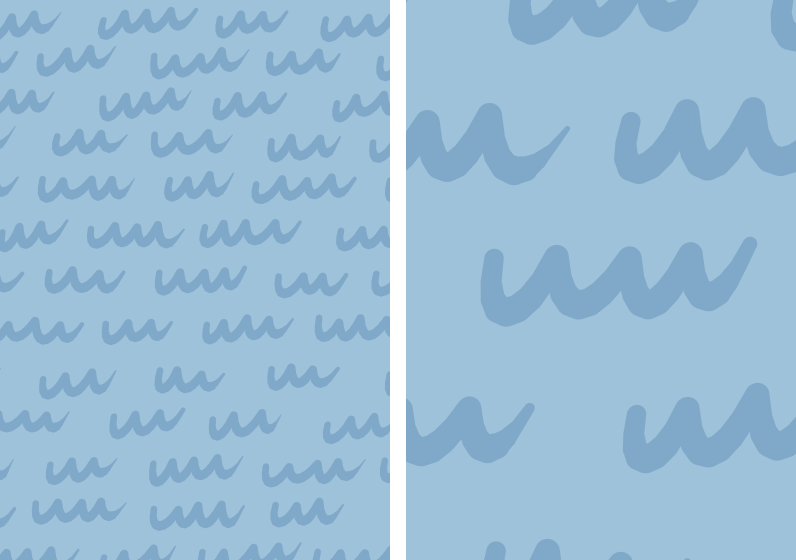
Left: the whole. Right: its middle third, enlarged.
A WebGL 1 fragment shader for this pattern:

```glsl
precision highp float;

uniform vec2 u_resolution;

// Lengths are fractions of the canvas height.
const vec3 PAPER = vec3(0.62, 0.76, 0.85);
const vec3 INK = vec3(0.50, 0.66, 0.79);

const int ROWS = 13;
const int COLS = 6;
const int STEPS = 8;              // straight pieces per cup
const int MAX_CUPS = 4;
const float ROW_PITCH = 0.0794;
const float TOP_ROW = 0.957;
const float ROW_DRIFT = 0.026;    // upper rows sit closer together
const float COL_PITCH = 0.202;
const float EARLY_START = 0.0495; // first mark centre in shifted rows
const float LATE_START = 0.150;   // first mark centre in the other rows
const vec2 JITTER = vec2(0.024, 0.012);
const vec2 REACH = vec2(0.115, 0.05);
const float SHORT_MARK = 0.126;
const float LONG_MARK = 0.168;
const float MARK_HEIGHT = 0.031;
const float START_RADIUS = 0.0058;
const float BOTTOM_RADIUS = 0.0086;
const float PEAK_RADIUS = 0.0074;

float hash(vec2 p) {
  return fract(sin(dot(p, vec2(12.9898, 78.233))) * 43758.5453);
}

vec2 bezier(vec2 a, vec2 b, vec2 c, vec2 d, float t) {
  float s = 1.0 - t;
  return s * s * s * a + 3.0 * s * s * t * b + 3.0 * s * t * t * c + t * t * t * d;
}

// Distance to a line piece whose radius changes from ra to rb.
float taperedLine(vec2 p, vec2 a, vec2 b, float ra, float rb) {
  vec2 ab = b - a;
  float t = clamp(dot(p - a, ab) / dot(ab, ab), 0.0, 1.0);
  return length(p - a - t * ab) - mix(ra, rb, t);
}

// Brush radius: swells at the bottom of each cup.
float brushRadius(float t, float first, float last) {
  float down = mix(first, BOTTOM_RADIUS, smoothstep(0.0, 0.5, t));
  return mix(down, last, smoothstep(0.5, 1.0, t));
}

// Peak between two cups, with uneven spacing and height.
vec2 peak(float k, float cupWidth, float seed) {
  float sway = hash(vec2(seed, k + 1.3)) - 0.5;
  float lift = hash(vec2(seed, k + 7.7));
  return vec2((k + 0.22 * sway) * cupWidth, MARK_HEIGHT * mix(0.78, 1.08, lift));
}

// One brush mark: a chain of cups, steep going down and slanted going up.
float brushMark(vec2 p, float seed) {
  float isLong = step(0.52, hash(vec2(seed, 21.0)));
  float cups = 3.0 + isLong;
  float markWidth = mix(SHORT_MARK, LONG_MARK, isLong)
                  * mix(0.93, 1.07, hash(vec2(seed, 22.0)));
  float cupWidth = markWidth / cups;
  float tailRadius = mix(0.0008, 0.0045, pow(hash(vec2(seed, 23.0)), 2.0));
  float hook = 0.2 * hash(vec2(seed, 24.0));
  p.y -= p.x * mix(-0.02, 0.13, hash(vec2(seed, 25.0)));
  p += 0.5 * vec2(markWidth, MARK_HEIGHT);

  float d = 1.0;
  for (int i = 0; i < MAX_CUPS; i++) {
    float k = float(i);
    if (k >= cups) break;
    float isFirst = 1.0 - step(0.5, k);
    float isLast = step(cups - 1.5, k);
    vec2 a = peak(k, cupWidth, seed);
    vec2 e = peak(k + 1.0, cupWidth, seed);
    a.x += isFirst * hook * cupWidth;
    float dip = mix(-0.36, -0.12, (1.0 - isFirst) * hash(vec2(seed, k + 31.0)));
    vec2 b = vec2(a.x + mix(0.06, -0.12 - hook, isFirst) * cupWidth, dip * MARK_HEIGHT);
    vec2 c = vec2(mix(a.x, e.x, 0.45), dip * MARK_HEIGHT);
    float first = mix(PEAK_RADIUS, START_RADIUS, isFirst);
    float last = mix(PEAK_RADIUS, tailRadius, isLast);

    vec2 from = a;
    float fromRadius = first;
    for (int j = 1; j <= STEPS; j++) {
      float t = float(j) / float(STEPS);
      vec2 to = bezier(a, b, c, e, t);
      float toRadius = brushRadius(t, first, last);
      d = min(d, taperedLine(p, from, to, fromRadius, toRadius));
      from = to;
      fromRadius = toRadius;
    }
  }
  return d;
}

void main() {
  vec2 p = gl_FragCoord.xy / u_resolution.y;
  float d = 1.0;

  for (int r = 0; r < ROWS; r++) {
    float row = float(r);
    float drift = ROW_DRIFT * max(0.0, sin(row * 3.14159 / 8.0));
    float rowY = TOP_ROW - row * ROW_PITCH + drift;
    if (abs(p.y - rowY) > REACH.y) continue;
    // Five shifted rows in every twelve.
    float isLate = step(0.42, fract(row * 5.0 / 12.0 + 0.29));
    float startX = mix(EARLY_START, LATE_START, isLate);
    for (int c = 0; c < COLS; c++) {
      vec2 cell = vec2(float(c), row);
      vec2 shift = vec2(hash(cell + 3.1), hash(cell + 8.4)) - 0.5;
      vec2 center = vec2(startX + (cell.x - 1.0) * COL_PITCH, rowY) + JITTER * shift;
      vec2 q = p - center;
      if (abs(q.x) < REACH.x) d = min(d, brushMark(q, cell.x + 7.0 * row + 1.0));
    }
  }

  float coverage = clamp(0.5 - d * u_resolution.y, 0.0, 1.0);
  gl_FragColor = vec4(mix(PAPER, INK, coverage), 1.0);
}
```
